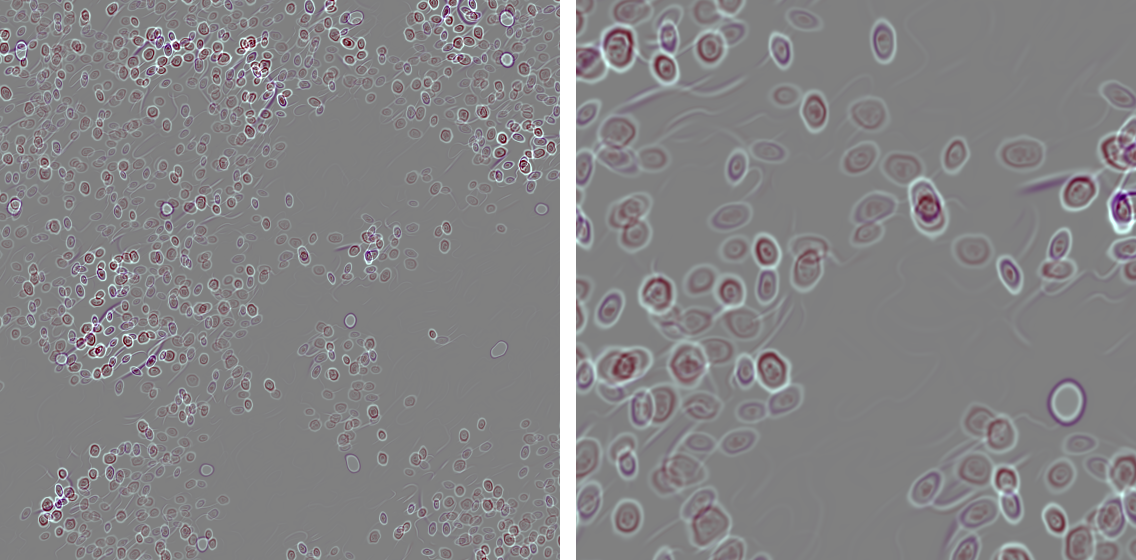
Left, the full canvas; right, a detail of the centre.
A Shadertoy shader for this texture:

```glsl
// Stained tissue seen through a high-pass filter: flat grey with clustered cells.
// Ring profiles on jittered grids make the cells, noise contours make the wisps,
// and everything is added as signed tints to the grey, weighted by a density map.

#define GREY vec3(0.50, 0.50, 0.503)
#define PALE vec3(0.21, 0.31, 0.29)
#define CRIMSON vec3(-0.10, -0.36, -0.31)
#define MAUVE vec3(-0.09, -0.23, -0.06)
#define GRAIN_ANGLE 0.72
#define CELL_GRID 43.0
#define CELL_RADIUS 0.0066
#define RIM_WIDTH 0.0014
#define WISP_GAIN 0.50
#define CELL_GAIN 0.95

vec3 hash3(vec2 p) {
    vec3 q = fract(vec3(p.xyx) * vec3(0.1031, 0.1030, 0.0973));
    q += dot(q, q.yxz + 33.33);
    return fract((q.xxy + q.yzz) * q.zyx);
}

float noise(vec2 p) {
    vec2 i = floor(p), f = fract(p);
    f = f * f * (3.0 - 2.0 * f);
    float low = mix(hash3(i).x, hash3(i + vec2(1, 0)).x, f.x);
    float high = mix(hash3(i + vec2(0, 1)).x, hash3(i + vec2(1, 1)).x, f.x);
    return mix(low, high, f.y);
}

mat2 rotation(float a) {
    float c = cos(a), s = sin(a);
    return mat2(c, -s, s, c);
}

float bell(float x, float width) {
    x /= width;
    return exp(-x * x);
}

// Share of tissue at a point: 0 in the empty patches, 1 in the crowded bands
float density(vec2 p) {
    vec2 q = rotation(GRAIN_ANGLE) * p * vec2(1.0, 1.0) + 7.3;
    float n = 0.55 * noise(q * vec2(4.0, 5.5)) + 0.30 * noise(q * 11.0 + 4.0)
            + 0.15 * noise(q * 25.0);
    return smoothstep(0.34, 0.64, n);
}

// Small spots where the stain is strongest
float hotspot(vec2 p) {
    return smoothstep(0.56, 0.86, noise(p * 11.0 + 31.0)) * density(p);
}

float strandField(vec2 p, float freq) {
    vec2 q = rotation(GRAIN_ANGLE) * p;
    q += 0.030 * vec2(noise(p * 14.0), noise(p * 14.0 + 50.0));
    return noise(q * freq * vec2(0.55, 1.25) + freq) - 0.5;
}

// x: distance to the nearest noise contour, y: how well defined it is
vec2 strand(vec2 p, float freq) {
    const float e = 0.0006;
    float n = strandField(p, freq);
    vec2 slope = vec2(strandField(p + vec2(e, 0), freq),
                      strandField(p + vec2(0, e), freq)) - n;
    float steep = length(slope) / e;
    return vec2(n / max(steep, 0.01), smoothstep(0.15, 0.7, steep / freq));
}

// Pale threads with mauve flanks, broken into short curls
vec3 wisps(vec2 p, float freq, float width) {
    vec2 s = strand(p, freq);
    float broken = smoothstep(0.38, 0.78, noise(p * 52.0 + freq));
    vec3 tint = PALE * bell(s.x, width)
              + MAUVE * 0.75 * bell(s.x - 2.0 * width, width)
              + CRIMSON * 0.30 * bell(s.x + 2.2 * width, width);
    return tint * s.y * broken;
}

// One layer of oval cells: dark rim, pale halo, mottled red nucleus
vec3 cells(vec2 p, float grid, float radius, float share, float seed) {
    vec3 sum = vec3(0);
    vec2 home = floor(p * grid);
    for (int y = -1; y <= 1; y++)
    for (int x = -1; x <= 1; x++) {
        vec2 id = home + vec2(x, y);
        vec3 place = hash3(id + seed), look = hash3(id + seed + 71.0);
        vec2 center = (id + 0.15 + 0.7 * place.xy) / grid;
        float crowd = density(center);
        float present = step(place.z, share * crowd);
        vec2 v = rotation(GRAIN_ANGLE + 2.6 * (look.x - 0.5)) * (p - center);
        v *= vec2(0.86, mix(0.95, 1.5, look.y));
        float size = radius * mix(0.72, 1.25, look.z);
        float wobble = 0.30 * (noise(p * 1.1 / radius + seed) - 0.5);
        float d = length(v) - size * (1.0 + wobble);
        float arc = 0.62 + 0.38 * sin(atan(v.y, v.x + 1e-5) + 6.28 * place.x);
        float power = 0.25 + 0.65 * pow(look.x, 3.0) + 0.85 * hotspot(center);
        float inside = smoothstep(-0.0012, -0.0035, d);
        float mottle = noise(p * 390.0 + seed) - 0.42;
        vec3 rim = mix(CRIMSON, MAUVE * 1.3, step(0.6, look.y));
        vec3 tint = rim * bell(d, RIM_WIDTH) * arc * 1.15
                  + PALE * bell(d - 0.0031, 0.0016) * (1.25 - 0.6 * arc)
                  + PALE * 0.55 * bell(d + 0.0027, 0.0011) * arc
                  + inside * (CRIMSON * 0.28 + CRIMSON * 1.1 * mottle);
        sum += present * power * tint;
    }
    return sum;
}

// Rare large pale bubbles with a thin bright and dark outline
vec3 bubbles(vec2 p) {
    vec2 id = floor(p * 15.0);
    vec3 h = hash3(id + 205.0);
    vec2 v = p - (id + 0.35 + 0.3 * h.xy) / 15.0;
    v = rotation(6.28 * h.x) * v * vec2(1.0, 1.0 + 0.5 * h.y);
    float d = length(v) - mix(0.010, 0.017, h.y) * (0.8 + 0.4 * noise(p * 75.0));
    vec3 tint = PALE * (bell(d + 0.002, 0.0016) + 0.22 * smoothstep(0.0, -0.003, d))
              + MAUVE * 1.5 * bell(d - 0.0012, 0.0015);
    return tint * step(h.z, 0.09) * (0.4 + 0.6 * density(p));
}

void mainImage(out vec4 fragColor, in vec2 fragCoord) {
    vec2 p = fragCoord / iResolution.y;
    float crowd = density(p), hot = hotspot(p);

    vec3 color = GREY;
    float wispPower = WISP_GAIN * (0.10 + 0.75 * crowd + 0.9 * hot);
    color += wispPower * (wisps(p, 34.0, 0.0016) + 0.8 * wisps(p, 62.0, 0.0012));

    // Long stained fibres through the strongest spots
    vec2 fibre = strand(p + 3.0, 17.0);
    color += hot * fibre.y * (MAUVE * 1.2 * bell(fibre.x, 0.0024)
                            + PALE * 0.7 * bell(fibre.x - 0.0045, 0.0018));

    color += CELL_GAIN * cells(p, CELL_GRID, CELL_RADIUS, 0.75, 11.0);
    color += CELL_GAIN * cells(p, CELL_GRID * 0.8, CELL_RADIUS * 1.1, 0.45, 137.0);
    color += bubbles(p);
    fragColor = vec4(clamp(color, 0.0, 1.0), 1.0);
}
```
